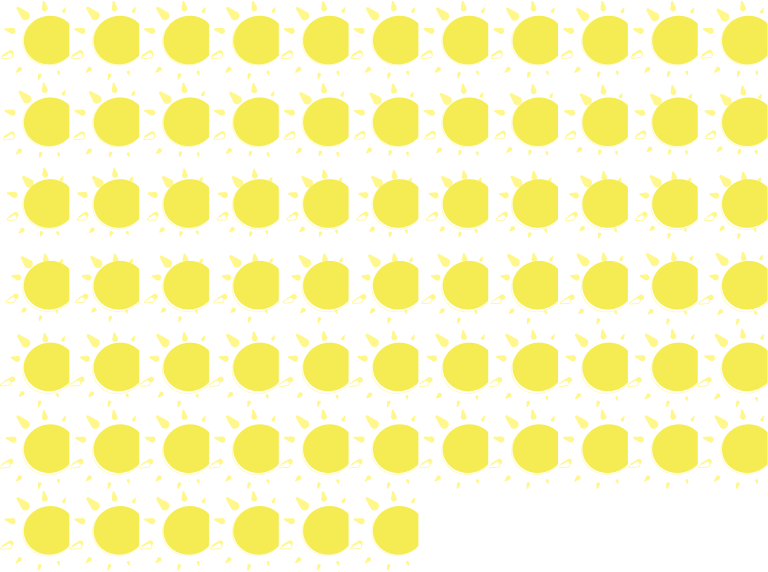
Write a WebGL 2 fragment shader that draws this pattern.

```glsl
#version 300 es
precision highp float;
// Sheet of hand-drawn yellow suns whose drop-shaped rays breathe in and out.

uniform vec2 u_resolution;
out vec4 outColor;

const vec2 GRID = vec2(11.0, 7.0);
const float SUN_COUNT = 72.0;
const float TAU = 6.2831853;

const vec3 PAPER = vec3(1.0);
const vec3 SUN_YELLOW = vec3(0.96, 0.92, 0.32);
const vec3 RAY_YELLOW = vec3(1.0, 0.97, 0.55);
const vec3 SKETCH_LINE = vec3(1.0, 0.98, 0.73);

// Lengths are in cell widths.
const vec2 SUN_CENTER = vec2(0.712, 0.574);   // measured from the top left
const vec2 SUN_RADII = vec2(0.372, 0.347);
const float SUN_TILT = 0.2;
const float LINE_HALF_WIDTH = 0.006;
const float RAY_RETREAT = 0.1;

// Each ray: angle, farthest distance, length, width.
const int RAY_COUNT = 8;
const int SKETCHED_RAY = 4;
const vec4 RAYS[RAY_COUNT] = vec4[RAY_COUNT](
  vec4(2.356, 0.547, 0.235, 0.130),
  vec4(1.725, 0.493, 0.150, 0.085),
  vec4(1.115, 0.478, 0.085, 0.050),
  vec4(2.900, 0.585, 0.160, 0.090),
  vec4(3.460, 0.630, 0.165, 0.080),
  vec4(3.910, 0.618, 0.105, 0.065),
  vec4(4.436, 0.550, 0.095, 0.052),
  vec4(4.980, 0.490, 0.070, 0.042));
const float RAY_LAG[RAY_COUNT] = float[RAY_COUNT](
  0.0, 10.0, 4.0, 12.0, 3.0, 8.0, -3.0, 10.0);

vec2 rotate(vec2 p, float angle) {
  float c = cos(angle), s = sin(angle);
  return vec2(c * p.x + s * p.y, c * p.y - s * p.x);
}

float ellipseDistance(vec2 p, vec2 radii) {
  return (length(p / radii) - 1.0) * min(radii.x, radii.y);
}

// Drop lying along x, round at the inner end and narrow at the outer end.
float dropDistance(vec2 p, float len, float width) {
  float inner = 0.5 * width;
  float outer = 0.18 * width;
  float spine = len - inner - outer;
  float start = inner - 0.5 * len;
  float t = clamp((p.x - start) / spine, 0.0, 1.0);
  return length(p - vec2(start + spine * t, 0.0)) - mix(inner, outer, t);
}

float coverage(float dist, float pixel) {
  return clamp(0.5 - dist / pixel, 0.0, 1.0);
}

vec3 drawSun(vec2 p, float frame, float pixel) {
  vec3 color = PAPER;
  float slip = 0.5 + 0.5 * cos(TAU * (frame - 45.0) / SUN_COUNT);

  // Loose outline slipping out from behind the disc
  vec2 ringOffset = vec2(-0.014, -0.008 - 0.026 * slip);
  float ring = abs(ellipseDistance(rotate(p - ringOffset, SUN_TILT), SUN_RADII));
  color = mix(color, SKETCH_LINE, coverage(ring - LINE_HALF_WIDTH, pixel));

  // Rays, each pulled in and released with its own delay
  for (int i = 0; i < RAY_COUNT; i++) {
    vec4 ray = RAYS[i];
    float reach = smoothstep(0.0, 24.0, abs(frame - 25.0 - RAY_LAG[i]));
    float reachDistance = ray.y - RAY_RETREAT * (1.0 - reach);
    float len = ray.z * (0.85 + 0.15 * reach);
    vec2 q = rotate(p, ray.x) - vec2(reachDistance, 0.0);
    color = mix(color, RAY_YELLOW, coverage(dropDistance(q, len, ray.w), pixel));

    // Blank outlined copy laid over one ray
    if (i == SKETCHED_RAY) {
      vec2 shift = vec2(0.015 + 0.055 * slip, 0.03);
      float copy = dropDistance(q - shift, len, ray.w);
      color = mix(color, PAPER, coverage(copy, pixel));
      color = mix(color, RAY_YELLOW, coverage(abs(copy) - LINE_HALF_WIDTH, pixel));
    }
  }

  // Solid disc
  float disc = ellipseDistance(rotate(p, SUN_TILT), SUN_RADII);
  return mix(color, SUN_YELLOW, coverage(disc, pixel));
}

void main() {
  vec2 gridPos = gl_FragCoord.xy / u_resolution * GRID;
  gridPos.y = GRID.y - gridPos.y;
  vec2 cell = floor(gridPos);
  float frame = cell.y * GRID.x + cell.x;

  float cellHeight = GRID.x / GRID.y * u_resolution.y / u_resolution.x;
  float pixel = GRID.x / u_resolution.x;
  vec2 local = fract(gridPos) * vec2(1.0, cellHeight);
  vec2 p = (local - SUN_CENTER) * vec2(1.0, -1.0);

  // Trim each sun at the right side of its cell and stop after the last one
  float visible = coverage(local.x - 1.0 + 0.5 * pixel, pixel);
  visible *= step(frame, SUN_COUNT - 0.5);
  outColor = vec4(mix(PAPER, drawSun(p, frame, pixel), visible), 1.0);
}
```
